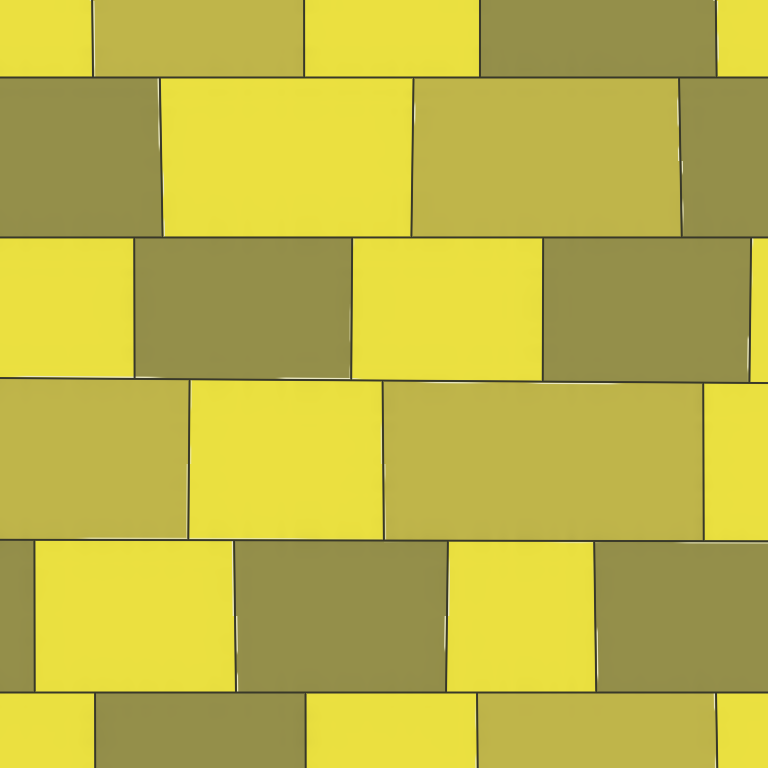
This pattern is drawn by a WebGL 1 fragment shader. Its source:

```glsl
precision highp float;
// Running-bond slab wall: six courses of flat slabs in three yellow-olive tones.
// Each course sets its bed height, joints and tone order; a hash tilts the joints,
// and a broken pale sliver shows beside every seam that leans.

uniform vec2 u_resolution;

#define BRIGHT vec3(0.92, 0.88, 0.25)
#define MIDDLE vec3(0.75, 0.71, 0.29)
#define OLIVE vec3(0.58, 0.56, 0.29)
#define INK vec3(0.22, 0.22, 0.16)
#define PALE vec3(0.92, 0.91, 0.76)
#define LINE_HALF 0.0013
#define SLIVER_HALF 0.0009
#define JOINT_LEAN 0.036
#define HALO 0.035

struct Course {
  vec2 bed;     // height and slope of the lower seam
  vec4 joints;  // upright seams at mid height, 2.0 when unused
  float tones;  // decimal digits, leftmost slab in the last digit
};

float hash(vec2 p) {
  vec3 q = fract(vec3(p.xyx) * vec3(0.1031, 0.1030, 0.0973));
  q += dot(q, q.yzx + 33.33);
  return fract((q.x + q.y) * q.z);
}

float noise(float x, float seed) {
  float cell = floor(x);
  float f = smoothstep(0.0, 1.0, x - cell);
  return mix(hash(vec2(cell + 50.0, seed)), hash(vec2(cell + 51.0, seed)), f);
}

Course courseAt(int i) {
  if (i == 0) return Course(vec2(-0.100, 0.0), vec4(0.124, 0.398, 0.622, 0.934), 1020.0);
  if (i == 1) return Course(vec2(0.0983, 0.0), vec4(0.045, 0.306, 0.582, 0.775), 20202.0);
  if (i == 2) return Course(vec2(0.2962, -0.002), vec4(0.246, 0.499, 0.916, 2.0), 101.0);
  if (i == 3) return Course(vec2(0.5045, -0.0065), vec4(0.175, 0.458, 0.707, 0.977), 2020.0);
  if (i == 4) return Course(vec2(0.6908, 0.0), vec4(0.210, 0.537, 0.886, 2.0), 2102.0);
  return Course(vec2(0.8991, 0.0), vec4(0.120, 0.396, 0.625, 0.932), 2010.0);
}

float stripe(float d, float halfWidth) {
  float px = 0.6 / min(u_resolution.x, u_resolution.y);
  return 1.0 - smoothstep(halfWidth - px, halfWidth + px, abs(d));
}

// x: ink line, y: pale sliver, which changes side at the middle of the seam
vec2 seam(float d, float along, float slope, float lean, float seed, float grain) {
  float side = slope * along < 0.0 ? -1.0 : 1.0;
  float gaps = smoothstep(0.3, 0.55, noise(along * grain, seed));
  float sliver = stripe(d - side * (LINE_HALF + SLIVER_HALF), SLIVER_HALF);
  return vec2(stripe(d, LINE_HALF), sliver * gaps * lean);
}

vec3 toneColor(float tone) {
  return tone < 0.5 ? BRIGHT : (tone < 1.5 ? MIDDLE : OLIVE);
}

void main() {
  vec2 uv = gl_FragCoord.xy / u_resolution;
  vec2 marks = vec2(0.0);
  float edge = 1.0;
  float row = 0.0;
  Course course = courseAt(0);

  // Bed seams, and the course that holds this point
  for (int i = 0; i < 6; i++) {
    Course c = courseAt(i);
    float along = uv.x - 0.5;
    float d = uv.y - c.bed.x - c.bed.y * along;
    float lean = smoothstep(0.0, 0.003, abs(c.bed.y));
    marks = max(marks, seam(d, along, c.bed.y, lean, float(i) + 7.0, 12.0));
    edge = min(edge, abs(d));
    if (d > 0.0) {
      course = c;
      row = float(i);
    }
  }

  // Upright joints, and the slab between them
  float place = 1.0;
  float rise = uv.y - course.bed.x - 0.1;
  for (int k = 0; k < 4; k++) {
    float seed = row * 4.0 + float(k) + 20.0;
    float slope = (hash(vec2(seed, 3.0)) - 0.5) * JOINT_LEAN;
    float d = uv.x - course.joints[k] - slope * rise;
    float lean = smoothstep(0.1, 0.3, abs(slope) / JOINT_LEAN);
    marks = max(marks, seam(d, rise, slope, lean, seed, 32.0));
    edge = min(edge, abs(d));
    if (d > 0.0) place *= 10.0;
  }
  float tone = mod(floor((course.tones + 0.01) / place), 10.0);
  vec3 color = toneColor(tone);

  // Faint uneven shading close to the seams
  float ripple = noise(uv.x * 90.0, 1.0) * noise(uv.y * 90.0, 2.0);
  color *= 1.0 - HALO * ripple * exp(-edge * 70.0);

  color = mix(color, PALE, marks.y);
  color = mix(color, INK, marks.x);
  gl_FragColor = vec4(color, 1.0);
}
```
